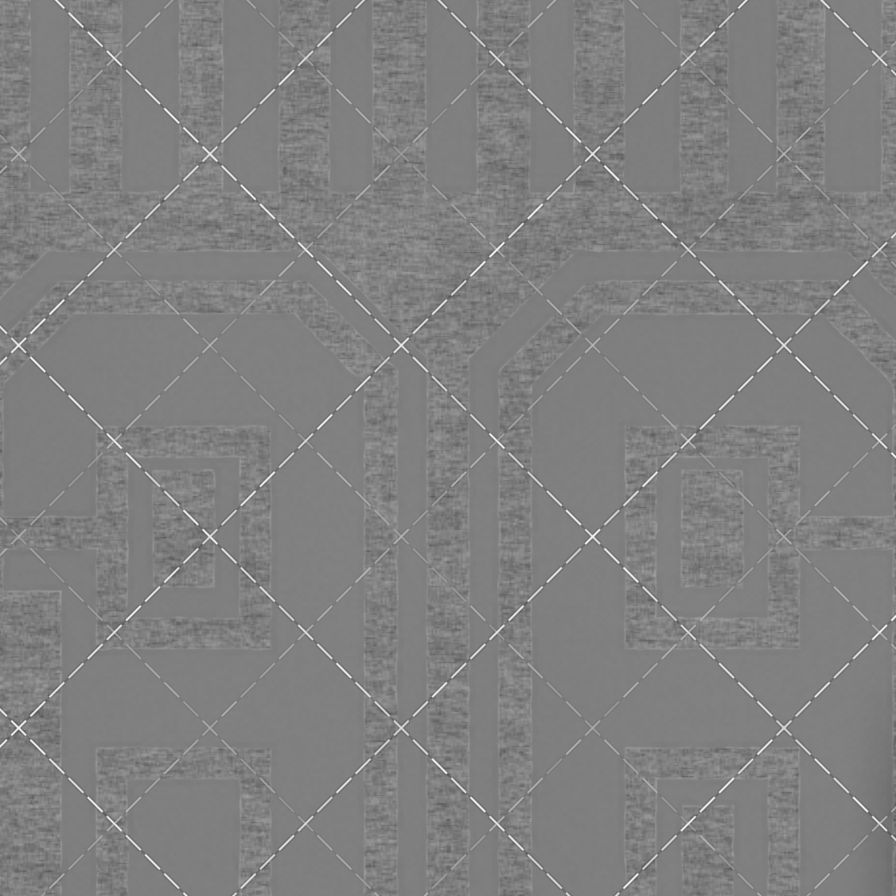
A Shadertoy shader for this pattern:

```glsl
float hash(vec2 p) {
    return fract(sin(dot(p, vec2(127.1, 311.7))) * 43758.5453);
}

float noise(vec2 p) {
    vec2 i = floor(p), f = fract(p);
    f = f * f * (3.0 - 2.0 * f);
    return mix(mix(hash(i), hash(i + vec2(1, 0)), f.x),
               mix(hash(i + vec2(0, 1)), hash(i + vec2(1, 1)), f.x), f.y);
}

float box(vec2 p, vec2 halfSize) {
    vec2 d = abs(p) - halfSize;
    return length(max(d, 0.0)) + min(max(d.x, d.y), 0.0);
}

// Distance to a band lying between two depths inside a shape
float inset(float d, float near, float far) {
    return max(d + near, -d - far);
}

// Signed distance to the knitted areas, negative inside
float clothDistance(vec2 p) {
    vec2 q = vec2(abs(p.x - 0.5) - 0.295, p.y);

    // Chamfered panels with an inlaid strip
    float panel = max(max(abs(q.x) - 0.272, q.y - 0.72),
                      (abs(q.x) + q.y - 0.872) * 0.7071);
    float cloth = min(-panel, inset(panel, 0.034, 0.07));

    // Nested rectangles, side arms and a lower left patch
    float ring = box(q - vec2(0, 0.4), vec2(0.097, 0.124));
    cloth = min(cloth, inset(ring, 0.0, 0.034));
    cloth = min(cloth, box(q - vec2(0, 0.41), vec2(0.034, 0.065)));
    cloth = min(cloth, box(q - vec2(0.15, 0.405), vec2(0.06, 0.018)));
    float lowRing = box(q - vec2(0, 0.02), vec2(0.097, 0.145));
    cloth = min(cloth, inset(lowRing, 0.0, 0.034));
    cloth = min(cloth, box(p - vec2(0, 0.17), vec2(0.068, 0.17)));
    cloth = min(cloth, box(p - vec2(0.79, 0.03), vec2(0.028, 0.07)));

    // Smooth upright bars along the top
    float column = floor(p.x / 0.112);
    vec2 bar = vec2(p.x - (column + 0.5) * 0.112, p.y - 0.92);
    float width = 0.022 + 0.014 * hash(vec2(column, 3.0));
    return max(cloth, -box(bar, vec2(width, 0.135)));
}

// Dashed seams: x is thread, y is shadow, z is thread brightness
vec3 seams(float across, float along, float px) {
    float row = round(across / 0.21354);
    float strong = 1.0 - mod(row, 2.0);
    float d = abs(across - row * 0.21354) * 0.7071;
    float dash = along / 0.042708;
    float cell = round(dash);
    float end = abs(dash - cell) * 0.0302 - 0.0117;
    float ends = smoothstep(px, -px, end);
    float halfWidth = mix(0.0009, 0.0011, strong);
    float thread = smoothstep(px, -px, d - halfWidth) * ends;

    // Narrow crease beside each stitch, thinner in the gaps
    float crease = smoothstep(0.0036, 0.0016, d) * ends
                 + 0.8 * smoothstep(0.002, 0.0005, d) * (1.0 - ends);
    float wear = 0.14 * (hash(vec2(cell, row)) - 0.5);
    return vec3(thread, crease * mix(0.03, 0.1, strong),
                mix(0.67, 0.91, strong) + wear);
}

void mainImage(out vec4 fragColor, in vec2 fragCoord) {
    vec2 p = fragCoord / iResolution.xy;
    float px = 1.0 / iResolution.y;

    // Heathered knit with horizontal streaks and a fine upright grain
    float d = clothDistance(p + 0.002 * (noise(p * 70.0) - 0.5));
    float streak = noise(p * vec2(55, 260)) - 0.5;
    float yarn = noise(p * vec2(170, 400) + 17.0) - 0.5;
    float grain = noise(p * vec2(460, 210) + 41.0) - 0.5;
    float fleck = smoothstep(0.72, 0.95, noise(p * vec2(110, 330) + 63.0));
    float patches = noise(p * vec2(14, 36) + 7.0) - 0.5;
    float knit = 0.075 * streak + 0.085 * yarn + 0.075 * grain
               + 0.03 * patches - 0.06 * fleck;
    float cloth = smoothstep(0.002, -0.002, d);
    float shade = 0.5 + 0.014 * (noise(p * 5.0) - 0.5)
                + 0.012 * (noise(p * 230.0) - 0.5);
    shade += cloth * (knit + 0.002);

    // Raised outline and a soft fold at the lower right
    shade += 0.085 * smoothstep(0.0022, 0.0, abs(d)) * noise(p * 150.0);
    shade -= 0.015 * smoothstep(0.006, 0.003, abs(d - 0.003)) * noise(p * 60.0);
    shade -= 0.05 * smoothstep(0.94, 1.0, p.x) * smoothstep(0.3, 0.1, p.y);

    // Diagonal stitching in both directions
    float a = p.x + p.y - 0.2083;
    float b = p.x - p.y - 0.2604;
    vec3 falling = seams(a, b, px);
    vec3 rising = seams(b, a, px);
    shade -= max(falling.y, rising.y);
    shade = mix(shade, falling.z, falling.x);
    shade = mix(shade, max(shade, rising.z), rising.x);

    fragColor = vec4(vec3(shade), 1.0);
}
```
